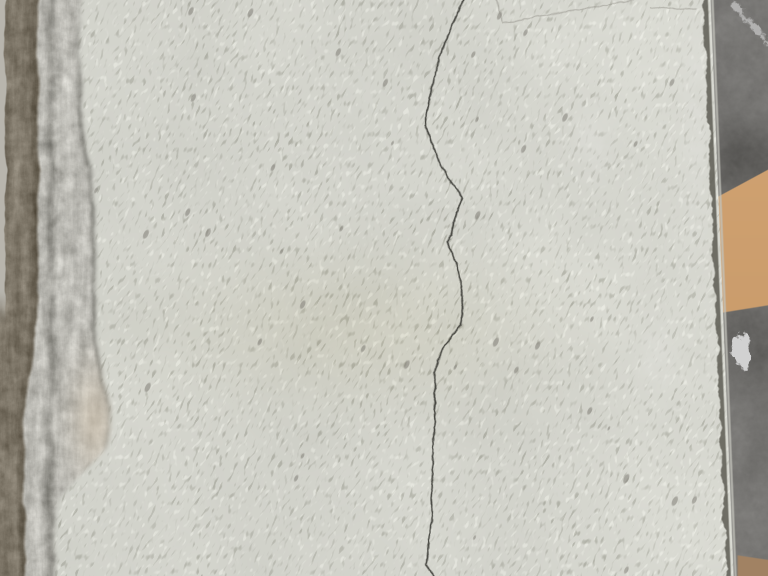
A Shadertoy shader for this texture:

```glsl
const int CRACK_COUNT = 17;
const vec2 CRACK[CRACK_COUNT] = vec2[](
    vec2(.804, 1.), vec2(.767, .913), vec2(.750, .852), vec2(.738, .783),
    vec2(.764, .714), vec2(.802, .656), vec2(.778, .580), vec2(.797, .531),
    vec2(.804, .483), vec2(.800, .436), vec2(.771, .401), vec2(.755, .354),
    vec2(.755, .253), vec2(.750, .184), vec2(.750, .097), vec2(.740, .019),
    vec2(.759, -.01));

vec2 hash2(vec2 cell) {
    vec3 h = fract(cell.xyx * vec3(.1031, .1030, .0973));
    h += dot(h, h.yzx + 33.33);
    return fract((h.xx + h.yz) * h.zy);
}

float corner(vec2 cell, vec2 offset) {
    return dot(hash2(cell) * 2. - 1., offset);
}

float gradientNoise(vec2 p) {
    vec2 i = floor(p), f = fract(p), u = f * f * (3. - 2. * f), e = vec2(1, 0);
    return mix(mix(corner(i, f), corner(i + e, f - e), u.x),
               mix(corner(i + e.yx, f - e.yx), corner(i + 1., f - 1.), u.x), u.y);
}

float fbm(vec2 p) {
    float sum = 0., amp = 1.;
    for (int i = 0; i < 4; i++) {
        sum += amp * gradientNoise(p);
        p = p * 2.03 + 17.;
        amp *= .55;
    }
    return sum;
}

float segment(vec2 p, vec2 a, vec2 b) {
    vec2 d = b - a;
    return length(p - a - d * clamp(dot(p - a, d) / dot(d, d), 0., 1.));
}

float below(float edge, float x, float soft) {
    return 1. - smoothstep(edge - soft, edge + soft, x);
}

float spot(vec2 p, vec2 center, vec2 radius) {
    vec2 d = (p - center) / radius;
    return exp(-dot(d, d));
}

// Sparse elongated pits, one candidate per cell
float pits(vec2 p, float scale, float density, float aa) {
    vec2 cell = floor(p * scale), r = hash2(cell + 71.);
    vec2 d = fract(p * scale) - .25 - .5 * hash2(cell);
    d.x -= .35 * d.y;
    float size = .06 + .1 * r.y;
    return step(r.x, density) * below(size, length(d * vec2(1.3, .75)), aa * scale);
}

vec3 concrete(vec2 p, float aa) {
    vec3 col = vec3(.825, .828, .798) + .025 * fbm(p * 5.);
    col += .018 * smoothstep(.6, 1.2, p.x);
    col -= vec3(.02, .025, .045) * spot(p, vec2(.62, .43), vec2(.28, .12));
    vec2 slanted = vec2(p.x - .4 * p.y, p.y);
    float grain = gradientNoise(slanted * vec2(170., 75.));
    float patches = .75 + .5 * fbm(p * 7. + 9.);
    col -= vec3(.15, .15, .16) * patches * smoothstep(.06, .5, grain);
    col += .06 * smoothstep(.1, .5, gradientNoise(slanted * vec2(140., 85.) + 40.));
    col = mix(col, vec3(.5, .49, .46), .55 * pits(p, 26., .05, aa));
    float pale = spot(p, vec2(1.03, .75), vec2(.035, .06))
               + spot(p, vec2(1.14, .38), vec2(.03, .05))
               + spot(p, vec2(1.21, .8), vec2(.025, .2));
    return mix(col, vec3(.87, .87, .85), pale * (.45 + .5 * fbm(p * 40.)));
}

// Worn ledge and brown groove along the left side
vec3 leftMargin(vec3 col, vec2 p, float aa) {
    float wobble = .012 * fbm(vec2(3., p.y * 9.));
    float ledge = .14 + .025 * (1. - smoothstep(.6, .85, p.y))
                + .03 * spot(p, vec2(p.x, .27), vec2(1., .08))
                - .07 * (1. - smoothstep(.1, .24, p.y)) + wobble;
    float streak = fbm(p * vec2(55., 9.)), mottle = fbm(p * 45.);
    vec3 worn = vec3(.735, .73, .705) + .13 * streak + .13 * mottle;
    worn = mix(worn, vec3(.82, .77, .69), .6 * spot(p, vec2(.165, .27), vec2(.04, .09)));
    worn -= .14 * spot(p, vec2(.088 + wobble, p.y), vec2(.008, 1.));
    col = mix(col, worn, below(ledge, p.x, .009));
    float rim = smoothstep(.2, .4, p.y) * below(.9, p.y, .15);
    col -= .16 * rim * spot(p, vec2(ledge - .003, p.y), vec2(.005, 1.));
    float groove = mix(.043, .066, smoothstep(.25, .5, p.y)) + wobble;
    vec3 brown = vec3(.49, .46, .405) + .12 * streak + .11 * mottle;
    brown -= .08 * spot(p, vec2(groove - .005, p.y), vec2(.008, 1.));
    col = mix(col, brown, below(groove, p.x, .004));
    float lip = below(.009 + wobble, p.x, aa) * smoothstep(.43, .5, p.y);
    return mix(col, vec3(.72, .71, .68), lip);
}

// Dark slab with tan blocks beyond the right joint
vec3 rightMargin(vec3 col, vec2 p, float aa) {
    float edge = 1.274 - .04 * p.y;
    float chip = fbm(vec2(p.y * 24., 5.));
    float gap = abs(p.x - edge + .009 + .005 * chip) - .004 - .005 * chip;
    col = mix(col, vec3(.36, .355, .32), .85 * below(0., gap, .002));
    vec3 slab = vec3(.47, .465, .455) + .05 * fbm(p * 14.) + .025 * fbm(p * 80.);
    slab -= .11 * spot(p, vec2(1.3, .72), vec2(.1, .07));
    slab -= .09 * spot(p, vec2(1.31, .42), vec2(.08, .08));
    float flake = length((p - vec2(1.286, .394)) / vec2(.017, .038)) + .7 * fbm(p * 35.);
    float scuff = segment(p, vec2(1.275, .99), vec2(1.333, .925)) + .015 * fbm(p * 50.);
    slab = mix(slab, vec3(.82), max(below(.85, flake, .08), .65 * below(.004, scuff, .003)));
    float top = .662 + .54 * (p.x - 1.253), bottom = .458 + .16 * (p.x - 1.259);
    float block = below(top, p.y, aa) * (1. - below(bottom, p.y, aa));
    float lowBlock = below(.036 - .15 * (p.x - 1.28), p.y, aa) * smoothstep(1.278, 1.283, p.x);
    vec3 tan_ = vec3(.80, .62, .43) + .06 * (p.y - .56);
    slab = mix(slab, tan_, block);
    slab = mix(slab, vec3(.63, .51, .39), lowBlock);
    col = mix(slab, col, below(edge, p.x, aa));
    return mix(col, vec3(.76, .76, .73), .75 * below(.002, abs(p.x - edge - .003), aa));
}

void mainImage(out vec4 fragColor, in vec2 fragCoord) {
    vec2 p = fragCoord / iResolution.xy * vec2(4. / 3., 1.);
    float aa = 1. / iResolution.y;
    vec3 col = concrete(p, aa);

    // Main crack
    vec2 q = p + .004 * vec2(fbm(p * 38.), fbm(p * 38. + 60.));
    float crack = 1.;
    for (int i = 0; i < CRACK_COUNT - 1; i++)
        crack = min(crack, segment(q, CRACK[i], CRACK[i + 1]));
    float width = .0014 + .0006 * gradientNoise(vec2(p.y * 12., 2.));
    col = mix(col, vec3(.22, .22, .20), .9 * below(width, crack, aa));

    // Faint hairlines near the top
    float hair = min(segment(q, vec2(.863, 1.), vec2(.872, .962)),
                     segment(q, vec2(.872, .96), vec2(1.1, 1.)));
    hair = min(hair, segment(q, vec2(1.13, .985), vec2(1.21, .985)));
    col = mix(col, vec3(.55, .54, .51), .5 * below(.001, hair, aa));

    col = leftMargin(col, p, aa);
    col = rightMargin(col, p, aa);
    fragColor = vec4(clamp(col, 0., 1.), 1.);
}
```
